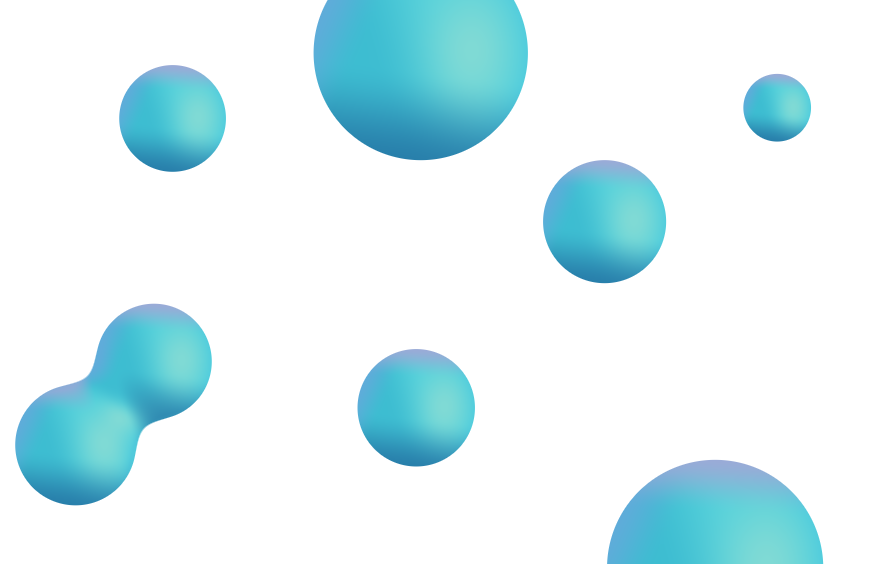
This background is drawn by a Shadertoy shader. Its source:

```glsl
// Glossy turquoise balls, and one pair melted together, floating on white.
// Each is a 2D distance shape; its colour comes from the position q inside
// the unit disc, with soft lights for the top, left, right and underside.

// Colour of a ball at q, where length(q) = 1 on its outline.
vec3 ballColor(vec2 q) {
    float rim = min(length(q), 1.0);
    vec3 col = mix(vec3(0.24, 0.74, 0.82), vec3(0.33, 0.82, 0.86),
                   smoothstep(-0.5, 0.4, q.x + 0.35 * q.y));

    // Pale green sheen on the right, cyan along the right rim
    vec2 sheen = (q - vec2(0.48, 0.02)) * vec2(2.4, 1.7);
    col = mix(col, vec3(0.53, 0.86, 0.83), 0.85 * exp(-dot(sheen, sheen)));
    col = mix(col, vec3(0.30, 0.79, 0.87), 0.7 * pow(rim, 8.0) * max(q.x, 0.0));

    // Deep blue underside
    float under = smoothstep(0.15, 1.08, -q.y - 0.12 * q.x);
    col = mix(col, vec3(0.14, 0.45, 0.64), 0.85 * under);

    // Blue light wrapping the left edge
    float left = smoothstep(0.5, 1.05, dot(q, vec2(-0.91, 0.41)));
    col = mix(col, vec3(0.40, 0.66, 0.86), 0.85 * left);

    // Lavender light on the crown
    float crown = smoothstep(0.5, 1.02, dot(q, vec2(0.05, 0.99)));
    return mix(col, vec3(0.62, 0.66, 0.84), 0.95 * crown);
}

// Lays a shape over the background with a one-pixel soft edge.
vec3 paint(vec3 under, float dist, vec2 q) {
    float cover = clamp(0.5 - dist * iResolution.y, 0.0, 1.0);
    return mix(under, ballColor(q), cover);
}

// Polynomial smooth minimum with blend width k.
float smoothMin(float a, float b, float k) {
    float h = max(k - abs(a - b), 0.0) / k;
    return min(a, b) - 0.25 * k * h * h;
}

void mainImage(out vec4 fragColor, in vec2 fragCoord) {
    vec2 p = fragCoord / iResolution.y;
    vec3 col = vec3(1.0);

    // Single balls: centre and radius, in canvas heights
    vec3 balls[6] = vec3[6](
        vec3(0.306, 0.790, 0.0946), vec3(0.746, 0.906, 0.1900),
        vec3(1.378, 0.809, 0.0600), vec3(1.072, 0.607, 0.1091),
        vec3(0.738, 0.277, 0.1041), vec3(1.268, -0.007, 0.1917));
    for (int i = 0; i < 6; i++) {
        vec2 q = (p - balls[i].xy) / balls[i].z;
        col = paint(col, (length(q) - 1.0) * balls[i].z, q);
    }

    // Melted pair: smooth union, with the shading coordinates blended at the neck
    vec3 upper = vec3(0.273, 0.359, 0.1025), lower = vec3(0.134, 0.211, 0.107);
    float dUpper = length(p - upper.xy) - upper.z;
    float dLower = length(p - lower.xy) - lower.z;
    float w = smoothstep(-0.12, 0.12, dUpper - dLower);
    vec2 q = mix((p - upper.xy) / upper.z, (p - lower.xy) / lower.z, w);
    q *= 1.0 + 2.0 * w * (1.0 - w);
    q /= max(length(q), 1.0);
    col = paint(col, smoothMin(dUpper, dLower, 0.071), q);

    fragColor = vec4(col, 1.0);
}
```
